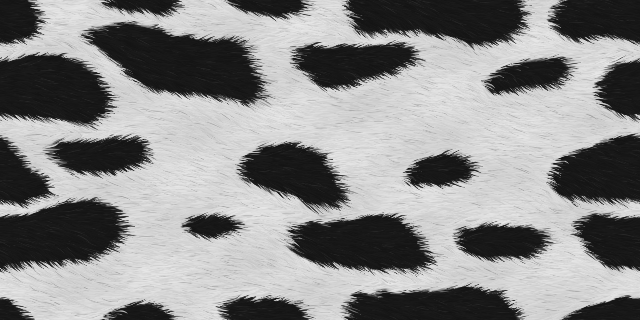
Write a WebGL 1 fragment shader that draws this texture.

```glsl
precision highp float;
uniform vec2 u_resolution;

const float PI = 3.14159265;
const vec2 CANVAS = vec2(2.0, 1.0);
const vec2 ORIGIN = vec2(1.625, 0.87);

// Patches
const vec2 PATCH_GRID = vec2(4.0, 4.0);
const vec2 PATCH_JITTER = vec2(0.3, 0.36);
const vec2 PATCH_RADIUS = vec2(0.216, 0.086);
const vec2 PATCH_SCALE = vec2(0.42, 1.36);
const float PATCH_TILT = 0.36;
const float TILT_BIAS = -0.03;
const float PATCH_GAP = 0.045;
const float GAP_ROUNDING = 0.02;
const float EDGE_SOFTNESS = 0.003;

// Hair
const vec2 HAIR_GRID = vec2(72.0, 48.0);
const int HAIR_LAYERS = 11;
const vec2 HAIR_HALF_LENGTH = vec2(0.016, 0.029);
const vec2 HAIR_HALF_WIDTH = vec2(0.0012, 0.0023);
const float HAIR_SPREAD = 0.5;
const float HAIR_BEND = 0.005;
const float HAIR_OPACITY = 0.88;
const float ROOT_SHIFT = 0.75;
const float ROOT_SCATTER = 0.008;
const float FLOW_SLOPE = -0.2;
const float FLOW_WAVE = 0.1;
const float EDGE_FLARE = 0.55;

// Grey tones
const vec2 WHITE_COAT = vec2(0.775, 0.88);
const vec2 BLACK_COAT = vec2(0.075, 0.105);
const float WHITE_SHADOW = 0.16;
const float WHITE_DRIFT = 0.016;
const float BLACK_SHEEN = 0.06;
const float STRAY_SHARE = 0.06;
const float STRAY_WIDTH = 0.65;

vec3 hash3(vec2 cell, float seed) {
  vec3 q = fract((cell.xyx + seed * 17.37) * vec3(0.1031, 0.1030, 0.0973));
  q += dot(q, q.yxz + 33.33);
  return fract((q.xxy + q.yzz) * q.zyx);
}

vec2 wrapCell(vec2 cell, vec2 grid) {
  return floor(mod(cell + 0.5, grid));
}

vec2 rotate(vec2 v, float angle) {
  float c = cos(angle), s = sin(angle);
  return vec2(c * v.x + s * v.y, c * v.y - s * v.x);
}

float smoothMin(float a, float b, float k) {
  float h = max(k - abs(a - b), 0.0) / k;
  return min(a, b) - 0.25 * h * h * k;
}

// Layered sines with whole periods over the canvas
vec2 outlineWarp(vec2 p) {
  vec2 broad = sin(PI * vec2(5.0 * p.x + 4.0 * p.y, 4.0 * p.x - 4.0 * p.y) + vec2(0.7, 2.1));
  vec2 fine = sin(PI * vec2(11.0 * p.x - 18.0 * p.y, 17.0 * p.x + 10.0 * p.y) + 2.0 * broad.yx);
  return 0.016 * broad + 0.004 * fine;
}

// Cellular distance to two-lobed patches, negative inside
float patchDistance(vec2 p) {
  p += outlineWarp(p);
  vec2 cellSize = CANVAS / PATCH_GRID;
  vec2 g = p / cellSize;
  float nearest = 1.0, second = 1.0;
  for (int j = -1; j <= 1; j++) {
    float row = floor(g.y) + float(j);
    float stagger = 0.5 * floor(mod(row + 0.5, 2.0));
    for (int i = -1; i <= 1; i++) {
      float col = floor(g.x - stagger) + float(i);
      vec2 id = wrapCell(vec2(col, row), PATCH_GRID);
      vec3 h = hash3(id, 3.0);
      vec2 centre = vec2(col + stagger, row) + 0.5 + (h.xy - 0.5) * PATCH_JITTER;
      float size = mix(PATCH_SCALE.x, PATCH_SCALE.y, fract(dot(id, vec2(0.618, 0.45))));
      float stretch = mix(0.88, 1.12, h.y);
      vec2 radius = size * PATCH_RADIUS * vec2(stretch, 1.0 / stretch);
      vec2 q = rotate(p - centre * cellSize, (h.z - 0.5) * PATCH_TILT + TILT_BIAS) / radius;
      vec2 lobe = vec2(h.x < 0.5 ? -0.55 : 0.55, 0.8 * (h.y - 0.5));
      float d = smoothMin(length(q) - 1.0, length(q - lobe) - 0.7, 0.25) * radius.y;
      second = min(second, max(nearest, d));
      nearest = min(nearest, d);
    }
  }
  float border = 0.5 * (PATCH_GAP - second + nearest);
  return -smoothMin(-nearest, -border, GAP_ROUNDING);
}

float darkness(float d) {
  return 1.0 - smoothstep(-EDGE_SOFTNESS, EDGE_SOFTNESS, d);
}

// Combed direction that flares away from patch edges
float flowAngle(vec2 p, float d) {
  const float STEP = 0.008;
  float rise = clamp((patchDistance(p + vec2(0.0, STEP)) - d) / STEP, -1.0, 1.0);
  float waves = sin(PI * (2.0 * p.x + 2.0 * p.y)) + sin(PI * (3.0 * p.x - 4.0 * p.y) + 1.3);
  return atan(FLOW_SLOPE + FLOW_WAVE * waves + EDGE_FLARE * rise * exp(-900.0 * d * d));
}

void main() {
  vec2 p = gl_FragCoord.xy / u_resolution * CANVAS + ORIGIN;
  vec2 cellSize = CANVAS / HAIR_GRID;
  float blur = 0.5 / u_resolution.y;
  float d = patchDistance(p);
  float flow = flowAngle(p, d);
  float tone = mix(0.82, 0.085, darkness(d));
  vec2 drift = sin(PI * vec2(3.0 * p.x + 6.0 * p.y, 5.0 * p.x - 8.0 * p.y));
  float whiteDrift = WHITE_DRIFT * (drift.x + drift.y);

  // Tapered hairs, each coloured by the patch at its root
  for (int layer = 0; layer < HAIR_LAYERS; layer++) {
    float seed = float(layer) + 1.0;
    vec2 g = p / cellSize + fract(seed * vec2(0.755, 0.57));
    for (int j = -1; j <= 1; j++) {
      for (int i = -1; i <= 1; i++) {
        vec2 cell = floor(g) + vec2(float(i), float(j));
        vec2 id = wrapCell(cell, HAIR_GRID);
        vec3 h = hash3(id, seed);
        vec3 look = hash3(id, seed + 31.0);
        float stray = step(look.z, STRAY_SHARE);
        vec2 offset = (g - cell - 0.5 - (h.xy - 0.5) * 0.7) * cellSize;
        float angle = flow + (h.z - 0.5) * HAIR_SPREAD;
        float halfLength = mix(HAIR_HALF_LENGTH.x, HAIR_HALF_LENGTH.y, look.x);
        float halfWidth = mix(HAIR_HALF_WIDTH.x, HAIR_HALF_WIDTH.y, look.y);
        halfWidth *= mix(1.0, STRAY_WIDTH, stray);
        vec2 q = rotate(offset, angle);
        float along = q.x / halfLength;
        float across = q.y + HAIR_BEND * (look.y - 0.5) * along * along;
        float edge = abs(across) - halfWidth * (1.0 - along * along);
        float inside = step(abs(along), 1.0);
        float cover = inside * HAIR_OPACITY * (1.0 - smoothstep(-blur, blur, edge));
        if (cover > 0.01) {
          vec2 rootStep = ROOT_SHIFT * halfLength * vec2(cos(angle), sin(angle));
          float scatter = ROOT_SCATTER * (h.x - 0.5);
          float dark = darkness(patchDistance(p - offset - rootStep) + scatter);
          float shade = 0.012 * clamp(across / halfWidth, -1.0, 1.0);
          float white = mix(WHITE_COAT.x, WHITE_COAT.y, sqrt(h.z)) + whiteDrift;
          white += shade - WHITE_SHADOW * stray;
          float black = mix(BLACK_COAT.x, BLACK_COAT.y, look.x) + 0.5 * shade + BLACK_SHEEN * stray;
          tone = mix(tone, mix(white, black, dark), cover);
        }
      }
    }
  }
  gl_FragColor = vec4(vec3(tone), 1.0);
}
```
